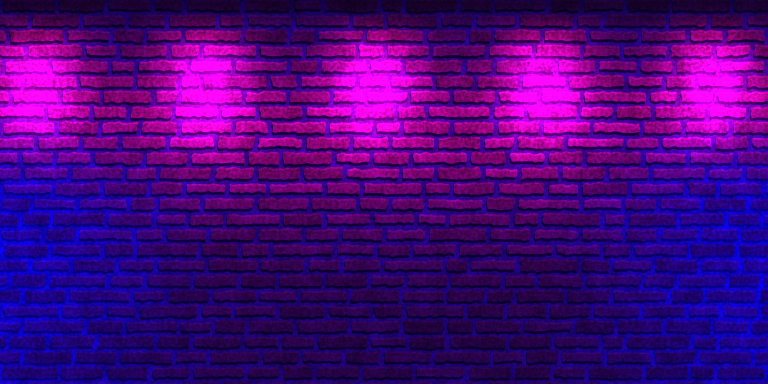
Reproduce this texture procedurally as a WebGL 1 fragment shader.

```glsl
precision highp float;
// A rough brick wall washed by five magenta spotlights, with blue light at the sides.
uniform vec2 u_resolution;

float hash(vec2 p) {
  vec3 q = fract(p.xyx * vec3(0.1031, 0.103, 0.0973));
  q += dot(q, q.yzx + 33.33);
  return fract((q.x + q.y) * q.z);
}

float gradientDot(vec2 cell, vec2 offset) {
  float angle = 6.2832 * hash(cell);
  return dot(vec2(cos(angle), sin(angle)), offset);
}

float gradientNoise(vec2 p) {
  vec2 i = floor(p), f = fract(p);
  vec2 w = f * f * f * (f * (f * 6.0 - 15.0) + 10.0);
  vec2 e = vec2(1.0, 0.0);
  return mix(
    mix(gradientDot(i, f), gradientDot(i + e, f - e), w.x),
    mix(gradientDot(i + e.yx, f - e.yx), gradientDot(i + 1.0, f - 1.0), w.x), w.y);
}

// Each vertical joint slides right by up to half a brick.
float jointAt(float column, float row) {
  return column + 0.55 * hash(vec2(column + 7.0, row + 31.0));
}

// Signed distance to the nearest brick in x, its random tone in y.
vec2 brickField(vec2 p) {
  p += 0.004 * vec2(gradientNoise(p * 19.0), gradientNoise(p * 13.0 + 40.0));
  float v = (1.0 - p.y) * 25.1 + 0.19;
  float row = floor(v);
  float u = p.x * 8.6 + 0.5 * mod(row, 2.0) + 2.0;
  float column = floor(u);
  column -= step(u, jointAt(column, row));
  float left = jointAt(column, row), right = jointAt(column + 1.0, row);
  float tone = hash(vec2(column, row) + 3.7);
  vec2 local = vec2((u - 0.5 * (left + right)) / 8.6, (fract(v) - 0.5) / 25.1);
  vec2 halfSize = vec2((right - left) / 17.2 - 0.0065, 0.0145 - 0.004 * tone * tone);
  vec2 q = abs(local) - halfSize + 0.004;
  float d = length(max(q, 0.0)) + min(max(q.x, q.y), 0.0) - 0.004;
  return vec2(d + 0.005 * gradientNoise(p * 60.0), tone);
}

float brickMask(vec2 p) {
  float blur = max(0.8 / u_resolution.y, 0.0015);
  return 1.0 - smoothstep(-blur, blur, brickField(p).x);
}

void main() {
  vec2 p = gl_FragCoord.xy / u_resolution * vec2(2.0, 1.0);
  float depth = 1.0 - p.y;

  // Five downlights: a hot core inside a wider halo
  float core = 0.0, halo = 0.0;
  for (int i = 0; i < 5; i++) {
    float x = p.x - 0.095 - 0.44 * float(i);
    float coreX = x / (0.075 + 0.1 * depth);
    float haloX = x / (0.11 + 0.22 * depth);
    core += exp(-coreX * coreX);
    halo += exp(-haloX * haloX);
  }
  float coreFall = max(depth - 0.24, 0.0) / 0.12;
  float haloFall = max(depth - 0.22, 0.0) / 0.2;
  core *= smoothstep(0.07, 0.19, depth) * exp(-coreFall * coreFall);
  halo *= smoothstep(0.01, 0.13, depth) * exp(-haloFall * haloFall);
  core = min(1.15 * core, 1.0);
  halo = min(halo, 1.1);

  // Broad wash down the wall and blue spill from both sides
  float wash = smoothstep(0.0, 0.4, depth) * exp(-pow(depth / 0.6, 4.0));
  float sides = smoothstep(0.35, 1.0, abs(p.x - 1.0)) * smoothstep(0.25, 0.58, depth);
  sides *= 1.0 - 0.25 * smoothstep(0.68, 1.0, depth);

  // Brick relief
  float tone = brickField(p).y;
  float brick = brickMask(p);
  float shadow = brickMask(p + vec2(0.002, 0.0075)) * (1.0 - brick);
  float rim = brick * (1.0 - brickMask(p + vec2(0.0, 0.005)));
  float grain = gradientNoise(p * 110.0) + 0.6 * gradientNoise(p * 230.0);
  float patches = gradientNoise(p * 24.0);

  // Light on the brick faces and on the mortar
  vec3 face = vec3(0.15, 0.01, 0.28) + wash * vec3(0.31, 0.0, 0.17);
  face += halo * vec3(0.5, 0.01, 0.16);
  face = mix(face, vec3(0.11, 0.01, 0.6), 0.9 * sides);
  face += core * vec3(0.35, 0.01, 0.55);
  face *= 0.86 + 0.24 * tone + 0.35 * grain + 0.25 * patches;
  face *= 1.0 + rim * 0.25;

  vec3 mortar = vec3(0.11, 0.01, 0.46) + wash * vec3(0.07, 0.0, 0.12);
  mortar += halo * vec3(0.2, 0.0, 0.1);
  mortar = mix(mortar, vec3(0.04, 0.01, 0.86), sides);
  mortar += core * vec3(0.62, 0.01, 0.45);
  mortar *= 0.98 + 0.3 * grain + 0.3 * patches;
  mortar *= 1.0 - shadow * mix(0.6, 0.3, max(core, sides));

  vec3 color = mix(mortar, face, brick);
  color *= mix(0.6, 1.0, smoothstep(0.0, 0.07, depth));
  gl_FragColor = vec4(clamp(color, 0.0, 1.0), 1.0);
}
```
